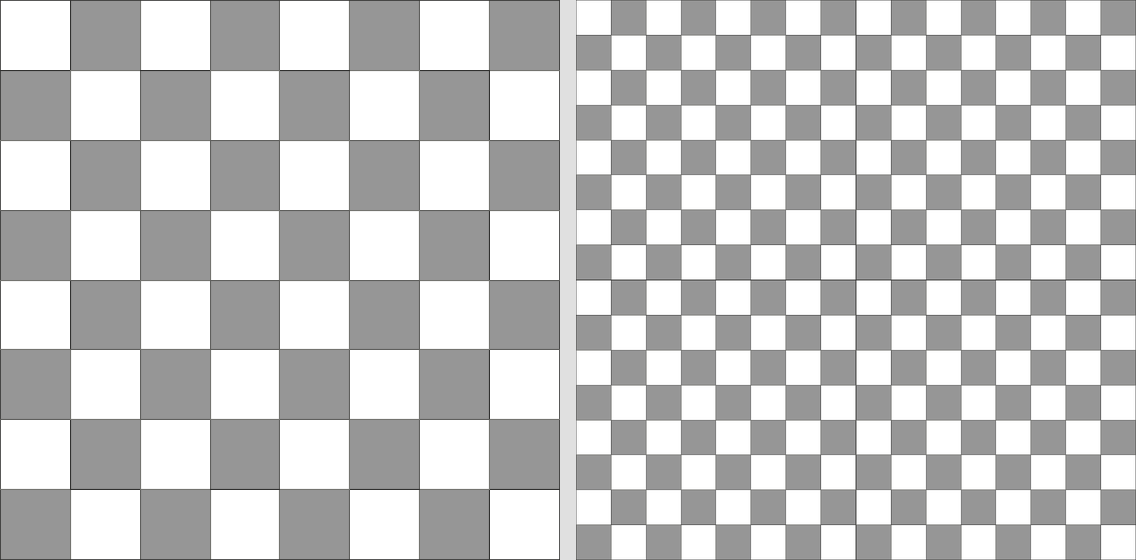
Left: one tile. Right: repeated 2 by 2.
Give the GLSL for this pattern, as a Shadertoy shader.

```glsl
// Line tone: stronger over gray cells near the rim, strongest on the border
vec2 lineTone(vec2 rim, float gray) {
    vec2 overGray = mix(vec2(0.37), vec2(0.19), step(2.5, rim));
    vec2 tone = mix(vec2(0.45), overGray, gray);
    return mix(tone, vec2(0.2), step(3.5, rim));
}

void mainImage(out vec4 fragColor, in vec2 fragCoord) {
    // Eight cells each way; node is the nearest grid crossing
    vec2 p = 8.0 * fragCoord / iResolution.xy;
    vec2 pixel = 8.0 / iResolution.xy;
    vec2 node = floor(p + 0.5);
    vec2 offset = p - node;
    vec2 rim = abs(node - 4.0);

    // Checker, smoothed across the cell borders
    vec2 side = clamp(2.0 * offset / pixel, -1.0, 1.0);
    float parity = 1.0 - 2.0 * mod(node.x + node.y, 2.0);
    float gray = 0.5 + 0.5 * side.x * side.y * parity;
    vec3 color = mix(vec3(1.0), vec3(0.59), gray);

    // Inner lines lean toward the middle, the border stays on the wrap
    vec2 border = step(3.5, rim);
    vec2 lean = 0.0078 * sign(3.5 - node) * (1.0 - border);
    vec2 fromLine = offset - lean;

    // Thin grid lines, by their exact coverage of the pixel
    vec2 halfWidth = mix(vec2(0.0078), vec2(0.0117), border);
    vec2 ink = (clamp(fromLine + 0.5 * pixel, -halfWidth, halfWidth)
              - clamp(fromLine - 0.5 * pixel, -halfWidth, halfWidth)) / pixel;
    vec2 tone = lineTone(rim, gray);
    vec3 tint = vec3(1.0, 1.0, 0.97);
    color = mix(color, tint * tone.x, ink.x);
    color = mix(color, tint * tone.y, ink.y);

    fragColor = vec4(color, 1.0);
}
```
